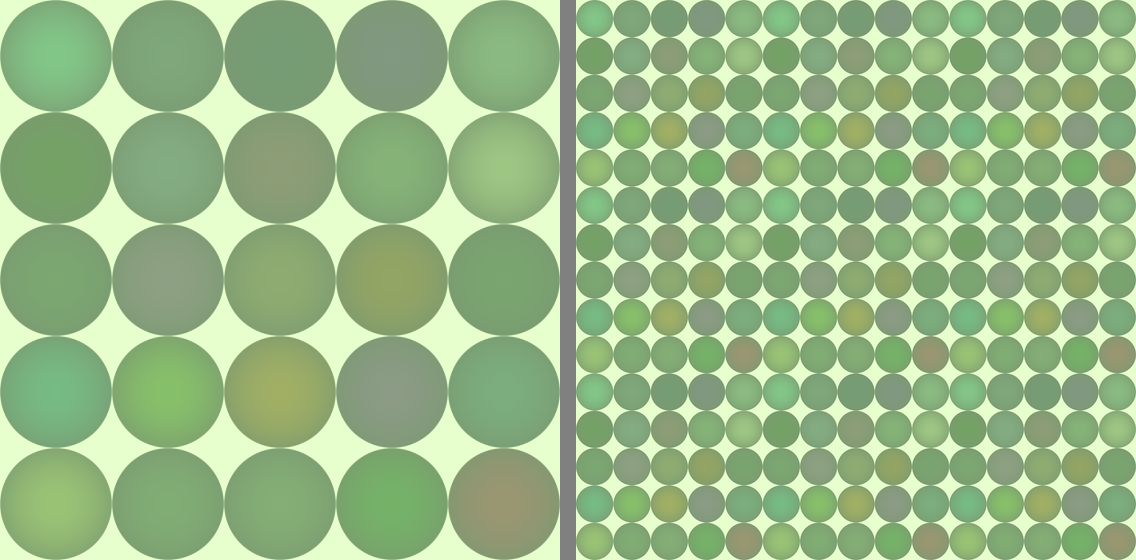
Left: one tile. Right: repeated 3 by 3.
Write a Shadertoy shader that draws this pattern.

```glsl
float hash(vec2 p) {
    return fract(sin(dot(p, vec2(127.1, 311.7))) * 43758.5453);
}

// Muted green with an independent random shift in each channel
vec3 discColor(vec2 cell) {
    vec3 shift = vec3(hash(cell + 1.3), hash(cell + 17.9), hash(cell + 41.7));
    return vec3(0.45, 0.59, 0.39) + shift * vec3(0.18, 0.19, 0.16);
}

void mainImage(out vec4 fragColor, in vec2 fragCoord) {
    // Five by five grid of touching discs
    vec2 grid = fragCoord / iResolution.xy * 5.0;
    vec2 cell = mod(floor(grid), 5.0);
    float dist = length(fract(grid) - 0.5);
    float pixel = 5.0 / min(iResolution.x, iResolution.y);

    // Radial shading toward a common rim colour
    float rim = 4.0 * dist * dist;
    vec3 disc = mix(discColor(cell), vec3(0.48, 0.60, 0.44), 0.7 * min(rim, 1.0));

    // Pale ground between the discs
    float mask = 1.0 - smoothstep(-0.7 * pixel, 0.7 * pixel, dist - 0.498);
    vec3 color = mix(vec3(0.905, 1.0, 0.805), disc, mask);

    fragColor = vec4(color, 1.0);
}
```
